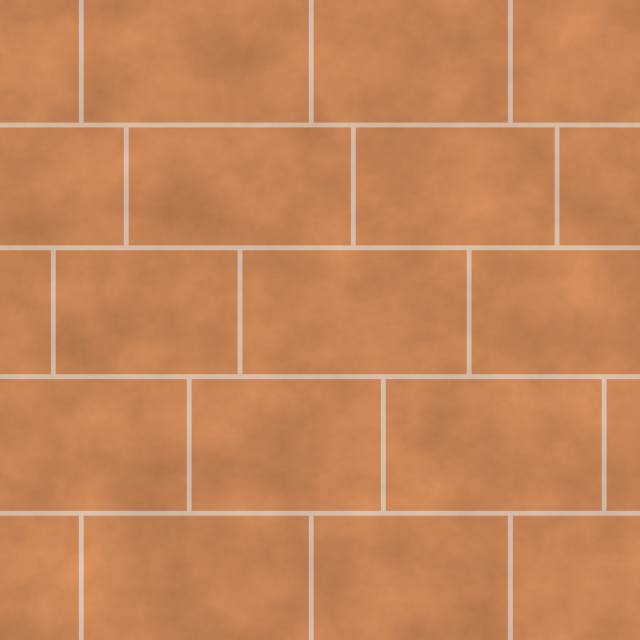
This texture is drawn by a Shadertoy shader. Its source:

```glsl
// Terracotta tiles in staggered courses, three to a course, with pale grout.
// Joints are distances to wrapped lines; each course has its own spacing.
// Layered gradient noise mottles the clay and, more faintly, the grout.

// Heights of the horizontal joints, bottom to top
const vec4 COURSES = vec4(0.198, 0.4115, 0.6128, 0.8047);

// Vertical joints of each course; the fifth course repeats the first
const vec3 JOINTS[4] = vec3[4](
    vec3(0.127, 0.4863, 0.7975),
    vec3(0.2956, 0.599, 0.944),
    vec3(0.0833, 0.375, 0.733),
    vec3(0.1973, 0.5521, 0.8704)
);

// Unit vector with a random direction for each lattice point
vec2 gradient(vec2 cell) {
    vec3 p = fract(cell.xyx * vec3(0.1031, 0.103, 0.0973));
    p += dot(p, p.yzx + 33.33);
    float angle = 6.2832 * fract((p.x + p.y) * p.z);
    return vec2(cos(angle), sin(angle));
}

float gradientNoise(vec2 p) {
    vec2 i = floor(p), f = fract(p);
    vec2 u = f * f * f * (f * (f * 6.0 - 15.0) + 10.0);
    vec2 e = vec2(0.0, 1.0);
    float low = mix(dot(gradient(i), f),
                    dot(gradient(i + e.yx), f - e.yx), u.x);
    float high = mix(dot(gradient(i + e.xy), f - e.xy),
                     dot(gradient(i + e.yy), f - e.yy), u.x);
    return mix(low, high, u.y);
}

// Cloudy mottling from broad patches down to fine grain
float mottle(vec2 p) {
    float sum = 0.0, amplitude = 1.0;
    for (int octave = 0; octave < 6; octave++) {
        sum += amplitude * gradientNoise(p);
        p = p * 2.0 + vec2(17.3, 9.1);
        amplitude *= 0.6;
    }
    return sum;
}

void mainImage(out vec4 fragColor, in vec2 fragCoord) {
    vec2 uv = fragCoord / iResolution.y;
    float pixel = 1.0 / iResolution.y;

    // Nearest joint, horizontal or vertical
    vec4 dy = abs(uv.y - COURSES);
    int course = int(dot(step(COURSES, vec4(uv.y)), vec4(1.0))) % 4;
    vec3 dx = abs(fract(uv.x - JOINTS[course] + 0.5) - 0.5);
    float toCourse = min(min(dy.x, dy.y), min(dy.z, dy.w));
    float toJoint = min(dx.x, min(dx.y, dx.z));
    float edge = min(toCourse, toJoint) - 0.0038;
    float grout = 1.0 - smoothstep(-0.7 * pixel, 0.7 * pixel, edge);

    // Mottled clay and grout
    float tone = mottle(uv * vec2(6.5, 7.5) + 3.7);
    vec3 clay = vec3(0.77, 0.51, 0.33) * (1.0 + 0.12 * tone);
    vec3 mortar = vec3(0.83, 0.73, 0.65) * (1.0 + 0.07 * tone);

    fragColor = vec4(mix(clay, mortar, grout), 1.0);
}
```
